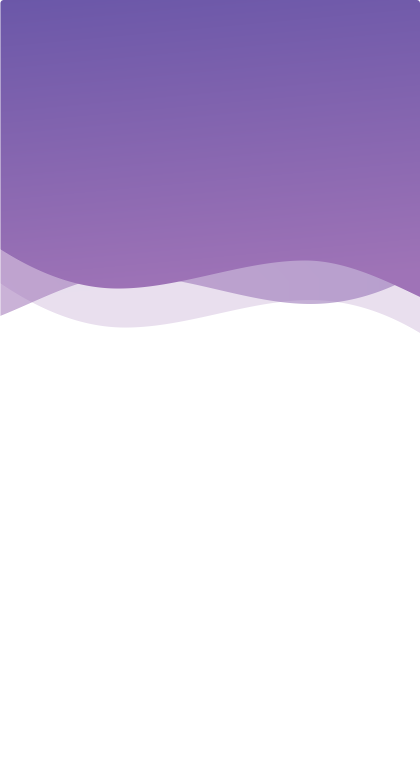
Reproduce this background procedurally as a Shadertoy shader.

```glsl
// A violet gradient banner with a wavy lower edge above a white page.
// Three cubic Hermite waves bound stacked fills: a faint veil, a denser
// veil that cools toward the right, and an opaque sheet.

const vec3 PAGE_COLOR   = vec3(1.0);
const vec3 INDIGO       = vec3(0.418, 0.342, 0.660);
const vec3 ORCHID       = vec3(0.622, 0.452, 0.716);
const float FADE_LENGTH = 0.40;   // gradient depth, in canvas heights
const float FADE_TILT   = 0.050;  // extra depth gained toward the right
const float FAINT_ALPHA = 0.23;
const float DENSE_ALPHA = 0.55;
const float DENSE_COOL  = 0.30;   // indigo share of the dense veil at right
const float CORNER      = 0.008;  // corner radius, in canvas widths
const float LEFT_INSET  = 0.001;

// Wave depths at left edge, first turn, second turn and right edge.
const vec4 SHEET_DEPTH = vec4(0.3242, 0.3757, 0.3392, 0.3867);
const vec4 FAINT_DEPTH = vec4(0.3685, 0.4265, 0.3907, 0.4336);
const vec4 DENSE_DEPTH = vec4(0.4115, 0.3585, 0.3958, 0.3545);

// Positions of the two turns, then slopes at the left and right edges.
const vec4 SHEET_SHAPE = vec4(0.281, 0.727, 0.350, 0.263);
const vec4 FAINT_SHAPE = vec4(0.298, 0.739, 0.372, 0.330);
const vec4 DENSE_SHAPE = vec4(0.298, 0.739, -0.219, -0.317);

// Cubic between two points (x, depth) with the given end slopes.
float hermite(float x, vec2 a, vec2 b, float slopeA, float slopeB) {
    float span = b.x - a.x;
    float t = clamp((x - a.x) / span, 0.0, 1.0);
    float s = 1.0 - t;
    return mix(a.y, b.y, t * t * (3.0 - 2.0 * t))
         + span * t * s * (slopeA * s - slopeB * t);
}

// Depth of a wave that is level at both of its turns.
float waveDepth(float x, vec4 depth, vec4 shape) {
    vec2 turnA = vec2(shape.x, depth.y);
    vec2 turnB = vec2(shape.y, depth.z);
    if (x < turnA.x) return hermite(x, vec2(0.0, depth.x), turnA, shape.z, 0.0);
    if (x < turnB.x) return hermite(x, turnA, turnB, 0.0, 0.0);
    return hermite(x, turnB, vec2(1.0, depth.w), 0.0, shape.w);
}

// Smooth coverage of the area above a wave.
float fillAbove(vec2 p, vec4 depth, vec4 shape, float pixel) {
    return clamp(0.5 + (waveDepth(p.x, depth, shape) - p.y) / pixel, 0.0, 1.0);
}

// Coverage of the banner card with rounded upper corners.
float cardMask(vec2 p) {
    float aspect = iResolution.y / iResolution.x;
    vec2 halfSize = vec2(0.5 * (1.0 - LEFT_INSET), aspect);
    vec2 center = vec2(0.5 * (1.0 + LEFT_INSET), aspect);
    vec2 q = abs(vec2(p.x, p.y * aspect) - center) - halfSize + CORNER;
    float dist = length(max(q, 0.0)) + min(max(q.x, q.y), 0.0) - CORNER;
    return clamp(0.5 - dist * iResolution.x, 0.0, 1.0);
}

void mainImage(out vec4 fragColor, in vec2 fragCoord) {
    // Depth is measured downward from the top edge.
    vec2 p = fragCoord / iResolution.xy;
    p.y = 1.0 - p.y;
    float pixel = 1.0 / iResolution.y;

    float fade = clamp((p.y + FADE_TILT * p.x) / FADE_LENGTH, 0.0, 1.0);
    vec3 violet = mix(INDIGO, ORCHID, fade);
    vec3 denseViolet = mix(ORCHID, INDIGO, DENSE_COOL * p.x);

    // Stack the veils, then the opaque sheet.
    vec3 color = PAGE_COLOR;
    color = mix(color, violet, FAINT_ALPHA * fillAbove(p, FAINT_DEPTH, FAINT_SHAPE, pixel));
    color = mix(color, denseViolet, DENSE_ALPHA * fillAbove(p, DENSE_DEPTH, DENSE_SHAPE, pixel));
    color = mix(color, violet, fillAbove(p, SHEET_DEPTH, SHEET_SHAPE, pixel));

    fragColor = vec4(mix(PAGE_COLOR, color, cardMask(p)), 1.0);
}
```
